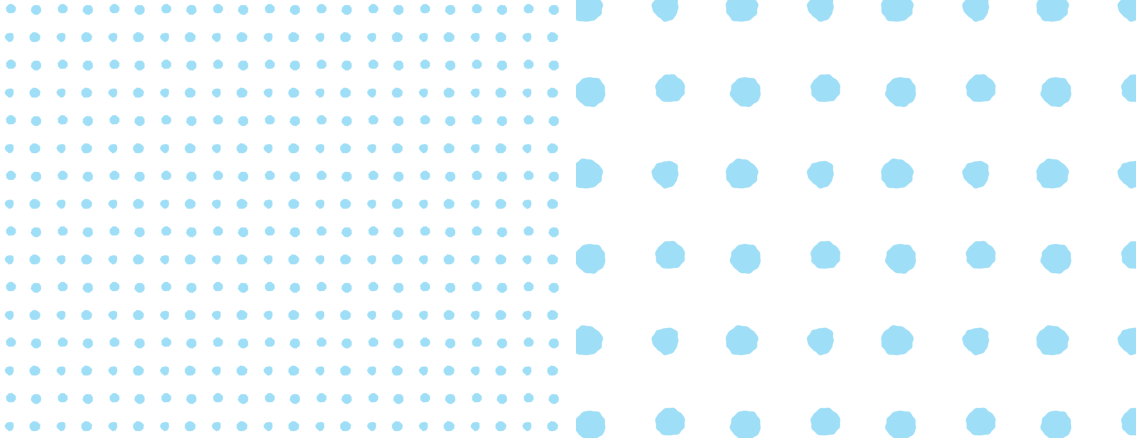
Left, the full canvas; right, a detail of the centre.
A WebGL 2 fragment shader for this pattern:

```glsl
#version 300 es
precision highp float;
// Hand-painted sky-blue dots on white, repeating in tiles of four uneven blobs.

uniform vec2 u_resolution;
out vec4 outColor;

// Lengths are in hundredths of the canvas height.
const float CANVAS_HEIGHT = 100.0;
const vec2 TILE_SIZE = vec2(11.82, 12.69);
const vec3 PAPER = vec3(1.0);
const vec3 SKY_BLUE = vec3(0.62, 0.87, 0.965);

float hash(float n) {
    return fract(sin(n * 127.1) * 4375.85);
}

// Relative radius at an angle: three broad lobes plus fine brush roughness.
float outline(float angle, float lobeAngle, float lobeDepth, float seed) {
    float radius = 1.0 + lobeDepth * cos(3.0 * (angle - lobeAngle));
    for (int i = 0; i < 3; i++) {
        float waves = 5.0 + 3.0 * float(i);
        float phase = 6.2832 * hash(seed + 7.0 * float(i));
        radius += 0.018 * sin(waves * angle + phase);
    }
    return radius;
}

// Approximate signed distance to a wobbly ellipse.
float blob(vec2 p, vec2 radii, float lobeAngle, float lobeDepth, float seed) {
    vec2 q = p / radii;
    float angle = atan(q.y, q.x + 1e-5);
    float edge = outline(angle, lobeAngle, lobeDepth, seed);
    return (length(q) - edge) * min(radii.x, radii.y);
}

// Four blobs in two staggered rows; y runs downward.
float tile(vec2 p) {
    float upperLeft = blob(p - vec2(2.50, 2.00), vec2(1.13, 1.06), 0.4, 0.025, 1.0);
    float upperRight = blob(p - vec2(8.25, 2.25), vec2(1.16, 1.13), 1.2, 0.015, 2.0);
    float lowerLeft = blob(p - vec2(2.17, 8.50), vec2(1.00, 1.02), -0.8, 0.070, 3.0);
    float lowerRight = blob(p - vec2(7.95, 8.50), vec2(1.23, 1.13), 0.2, 0.020, 4.0);
    return min(min(upperLeft, upperRight), min(lowerLeft, lowerRight));
}

void main() {
    // Tiles start at the top left corner.
    float unit = CANVAS_HEIGHT / u_resolution.y;
    vec2 p = vec2(gl_FragCoord.x, u_resolution.y - gl_FragCoord.y) * unit;
    float d = tile(mod(p, TILE_SIZE));

    // Soft paint edge
    float softness = 0.8 * unit;
    float paint = 1.0 - smoothstep(-softness, softness, d);
    outColor = vec4(mix(PAPER, SKY_BLUE, paint), 1.0);
}
```
